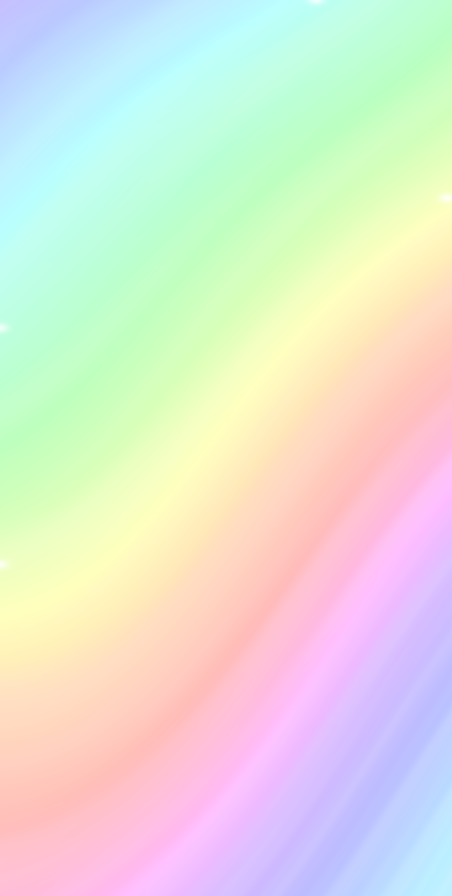
A WebGL 1 fragment shader for this background:

```glsl
precision mediump float;
// Soft diagonal rainbow of pastel brush strokes.
// A curved field fans the strokes across the canvas, a ramp turns that
// field into hue, and layered sines add bristle streaks along the strokes.
uniform vec2 u_resolution;

const float FIRST_HUE = 0.69;       // lavender in the upper left corner
const float PASTEL_FLOOR = 0.745;   // darkest channel of every pastel
const float STREAK_TINT = 0.022;    // paleness change between streaks
const float STREAK_SHIFT = 0.009;   // uneven width of the colour bands
const float GLINT_STRENGTH = 0.8;   // bare paper at the stroke ends
const vec2 GLINT_SIZE = vec2(0.018, 0.005);

// Stroke coordinate: grows downward, constant along each curved stroke.
// p.x runs rightward and p.y downward, both from 0 to 1.
float strokeField(vec2 p) {
  float u = p.x;
  float v = p.y;
  float fan = 0.34 + 0.1 * u + v * v * (0.7 * u - 0.19);
  float middle = v * (1.0 - v);
  float bow = 2.0 * u * (1.0 - u) * middle * (1.0 - 2.0 * v);
  return v + u * (fan - 0.1 * u * middle) + bow;
}

// Linear step from 0 to 1 between two stroke coordinates.
float ramp(float from, float to, float t) {
  return clamp((t - from) / (to - from), 0.0, 1.0);
}

// Hue walks backward round the wheel, at its own pace in each band.
float strokeHue(float t) {
  float hue = FIRST_HUE;
  hue -= 0.07 * ramp(0.00, 0.08, t);    // to periwinkle
  hue -= 0.12 * ramp(0.08, 0.25, t);    // to cyan
  hue -= 0.167 * ramp(0.25, 0.50, t);   // to green
  hue -= 0.168 * ramp(0.50, 0.69, t);   // to yellow
  hue -= 0.085 * ramp(0.69, 0.79, t);   // to peach
  hue -= 0.08 * ramp(0.79, 0.93, t);    // to coral
  hue -= 0.16 * ramp(0.93, 1.10, t);    // to pink
  hue -= 0.10 * ramp(1.10, 1.25, t);    // to violet
  hue -= 0.075 * ramp(1.25, 1.46, t);   // to blue
  hue -= 0.125 * ramp(1.46, 1.82, t);   // to sky
  return hue;
}

vec3 pastel(float hue, float lowest) {
  vec3 wheel = abs(fract(hue + vec3(0.0, 2.0, 1.0) / 3.0) * 6.0 - 3.0);
  return mix(vec3(lowest), vec3(1.0), clamp(wheel - 1.0, 0.0, 1.0));
}

// Broad and fine bristle marks that drift slowly along the stroke.
float streaks(float t, float along) {
  float broad = sin(t * 41.0 + 1.2 * sin(along * 2.6 + t * 5.0));
  float medium = sin(t * 73.0 + 1.5 * sin(along * 3.7 - t * 4.0));
  float fine = sin(t * 127.0 + 2.0 * sin(along * 3.1 + t * 9.0));
  return 0.55 * broad + 0.3 * medium + 0.15 * fine;
}

// Small soft patch of paper at an edge.
float glint(vec2 p, vec2 center) {
  vec2 d = (p - center) / GLINT_SIZE;
  return exp(-dot(d, d));
}

void main() {
  vec2 p = gl_FragCoord.xy / u_resolution;
  p.y = 1.0 - p.y;

  // Strokes and their pastel colour
  float t = strokeField(p);
  float streak = streaks(t, p.x - 0.5 * p.y);
  float hue = strokeHue(t + STREAK_SHIFT * streak);
  vec3 color = pastel(hue, PASTEL_FLOOR + STREAK_TINT * streak);

  // Paper showing where strokes meet the border
  float paper = glint(p, vec2(0.0, 0.366)) + glint(p, vec2(0.0, 0.63))
              + glint(p, vec2(0.99, 0.221)) + glint(p, vec2(0.70, 0.0));
  color = mix(color, vec3(1.0), GLINT_STRENGTH * min(paper, 1.0));

  gl_FragColor = vec4(color, 1.0);
}
```
